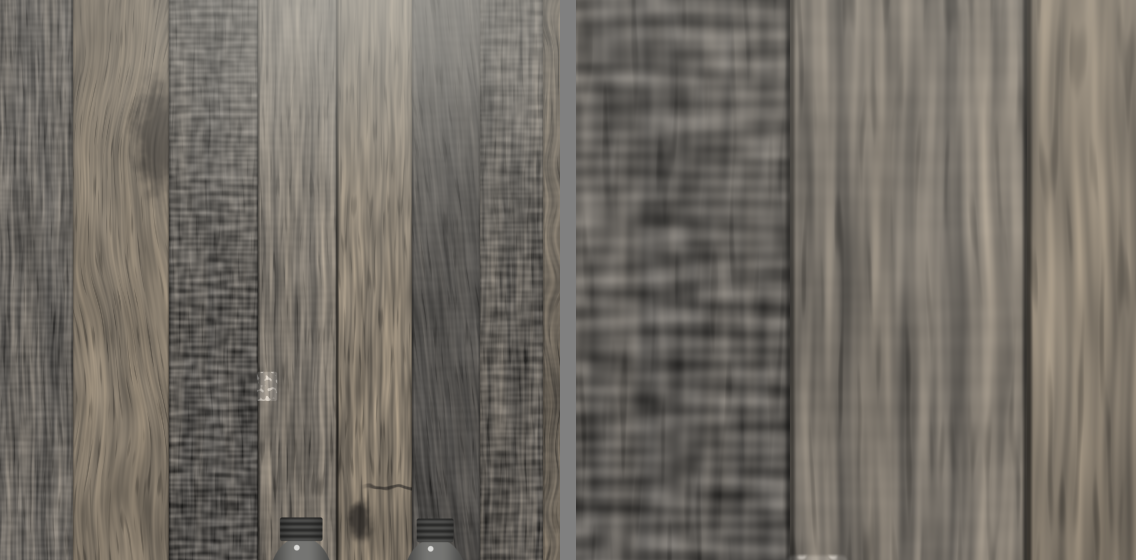
Left, the full canvas; right, a detail of the centre.
Reproduce this texture procedurally as a three.js fragment shader.

```glsl
// Eight weathered upright planks of uneven width under a pale glow from above.
// Each plank picks its tone, warmth and cut by mask; stretched gradient noise
// draws the fibres, and two knots, a small film and two bottle tops lie on them.
varying vec2 vUv;

// Per-plank values, left to right: A holds the first four, B the rest
const vec4 LEFT_A = vec4(0.0, 0.130, 0.302, 0.461);
const vec4 LEFT_B = vec4(0.602, 0.736, 0.857, 0.970);
const vec4 RIGHT_B = vec4(0.736, 0.857, 0.970, 1.1);
const vec4 TONE_A = vec4(0.385, 0.475, 0.335, 0.455);
const vec4 TONE_B = vec4(0.485, 0.315, 0.350, 0.400);
const vec4 WARM_A = vec4(0.15, 0.80, 0.12, 0.45);
const vec4 WARM_B = vec4(0.80, 0.05, 0.22, 0.70);
const vec4 FIBRE_A = vec4(0.32, 0.14, 0.17, 0.25);
const vec4 FIBRE_B = vec4(0.23, 0.20, 0.28, 0.24);
const vec4 SAW_A = vec4(0.10, 0.0, 0.42, 0.03);
const vec4 SAW_B = vec4(0.0, 0.04, 0.26, 0.05);
const vec4 SEAM_A = vec4(0.0, 0.25, 0.35, 0.50);
const vec4 SEAM_B = vec4(0.65, 0.35, 0.20, 0.25);

const vec3 GREY_TINT = vec3(1.0, 0.975, 0.945);
const vec3 WARM_TINT = vec3(1.06, 0.96, 0.82);
const vec3 KNOT_COLOR = vec3(0.20, 0.185, 0.17);
const vec3 GLOW_COLOR = vec3(0.73, 0.72, 0.69);
const vec3 CAP_COLOR = vec3(0.25, 0.25, 0.245);
const vec3 GLASS_COLOR = vec3(0.46, 0.46, 0.45);
const vec2 BIG_KNOT = vec2(0.282, 0.755);
const vec2 SMALL_KNOT = vec2(0.643, 0.070);
const vec2 FILM = vec2(0.477, 0.310);
const float EDGE = 0.0015;

vec2 gradient(vec2 cell) {
  float angle = 6.2832 * fract(sin(dot(cell, vec2(127.1, 311.7))) * 43758.5);
  return vec2(cos(angle), sin(angle));
}

// Gradient noise, about -1 to 1
float noise(vec2 p) {
  vec2 i = floor(p), f = fract(p);
  vec2 w = f * f * f * (f * (f * 6.0 - 15.0) + 10.0);
  vec2 e = vec2(1.0, 0.0);
  float low = mix(dot(gradient(i), f), dot(gradient(i + e), f - e), w.x);
  float high = mix(dot(gradient(i + e.yx), f - e.yx), dot(gradient(i + 1.0), f - 1.0), w.x);
  return 1.5 * mix(low, high, w.y);
}

float fbm(vec2 p) {
  float sum = 0.0, gain = 0.6;
  for (int i = 0; i < 3; i++) {
    sum += gain * noise(p);
    p = p * 2.03 + 17.3;
    gain *= 0.5;
  }
  return sum;
}

float boxDistance(vec2 p, vec2 halfSize, float radius) {
  vec2 q = abs(p) - halfSize + radius;
  return length(max(q, 0.0)) + min(max(q.x, q.y), 0.0) - radius;
}

float fill(float d) { return 1.0 - smoothstep(-EDGE, EDGE, d); }

float knot(vec2 p, vec2 radii) {
  float r = length(p / radii) + 0.35 * fbm(p * 28.0);
  return 1.0 - smoothstep(0.35, 1.15, r);
}

// Ridged cap over a rounded shoulder
vec3 addBottle(vec3 color, vec2 p, float capHalf) {
  float shoulder = (length((p + vec2(0.0, 0.032)) / vec2(0.056, 0.073)) - 1.0) * 0.06;
  float shade = 1.0 - 0.35 * smoothstep(0.01, 0.055, abs(p.x));
  vec3 glass = GLASS_COLOR * shade + 0.4 * fill(length(p - vec2(-0.008, 0.022)) - 0.005);
  color = mix(color, glass, fill(shoulder));
  float ridge = 0.85 + 0.25 * sin(p.y * 560.0);
  float cap = boxDistance(p - vec2(0.0, 0.055), vec2(capHalf, 0.021), 0.004);
  return mix(color, CAP_COLOR * ridge * shade * 1.1, fill(cap));
}

void main() {
  vec2 p = vUv;
  // Plank under this point
  vec4 inA = step(LEFT_A, vec4(p.x)) - step(vec4(LEFT_A.yzw, LEFT_B.x), vec4(p.x));
  vec4 inB = step(LEFT_B, vec4(p.x)) - step(RIGHT_B, vec4(p.x));
  float id = dot(inA, vec4(0.0, 1.0, 2.0, 3.0)) + dot(inB, vec4(4.0, 5.0, 6.0, 7.0));
  float tone = dot(TONE_A, inA) + dot(TONE_B, inB);
  float warm = dot(WARM_A, inA) + dot(WARM_B, inB);
  float fibre = dot(FIBRE_A, inA) + dot(FIBRE_B, inB);
  float saw = dot(SAW_A, inA) + dot(SAW_B, inB);

  // Bend the grain around the large knot, slant or ripple it elsewhere
  vec2 g = p + vec2(0.0, id * 7.3);
  vec2 away = (p - BIG_KNOT + vec2(0.0, 0.08)) / vec2(0.13, 0.24);
  g.x += inA.y * (0.075 * exp(-dot(away, away)) + 0.018 * noise(p * vec2(9.0, 5.0)));
  g.x += inB.y * 0.10 * p.y + inB.w * 0.022 * noise(p * vec2(12.0, 9.0));
  g.x += 0.003 * noise(g * vec2(10.0, 7.0));

  // Broad bands, fibres, pores and cross-cut saw marks
  float bands = fbm(g * vec2(30.0, 1.6));
  float fibres = noise(g * vec2(105.0, 4.0)) + 0.8 * noise(g * vec2(205.0, 11.0));
  float pores = smoothstep(0.25, 0.8, noise(g * vec2(170.0, 15.0) + 41.0));
  float cuts = noise(g * vec2(14.0, 125.0)) + 0.7 * noise(g * vec2(75.0, 48.0));
  float stain = fbm(g * vec2(9.0, 6.0) + 5.0);
  float light = 1.0 + 0.20 * bands + fibre * fibres - 0.22 * pores + saw * cuts + 0.18 * stain;
  warm += 0.35 * fibres * fibre + 0.2 * bands;
  vec3 color = tone * max(light, 0.3) * mix(GREY_TINT, WARM_TINT, clamp(warm, 0.0, 1.0));

  // Knots and the split above the small one
  float dark = inA.y * 0.72 * knot(p - BIG_KNOT, vec2(0.050, 0.120));
  dark = max(dark, inB.x * 0.9 * knot(p - SMALL_KNOT, vec2(0.024, 0.042)));
  float split = abs(p.y - 0.130 - 0.006 * noise(p * 40.0));
  dark = max(dark, inB.x * 0.75 * (1.0 - smoothstep(0.001, 0.005, split)) * smoothstep(0.64, 0.67, p.x));
  color = mix(color, KNOT_COLOR * (1.0 + 0.25 * fibres), dark);

  // Seams
  vec4 seams = SEAM_A * (1.0 - smoothstep(0.001, 0.004, abs(p.x - LEFT_A)));
  seams += SEAM_B * (1.0 - smoothstep(0.001, 0.004, abs(p.x - LEFT_B)));
  color *= 1.0 - dot(seams, vec4(1.0));

  // Glow from the top, then the film and bottles in front
  vec2 toGlow = (p - vec2(0.66, 1.06)) / vec2(0.42, 0.36);
  color = mix(color, GLOW_COLOR, 0.10 * p.y + 0.58 * exp(-dot(toGlow, toGlow)));
  float film = fill(boxDistance(p - FILM, vec2(0.018, 0.026), 0.004));
  color += film * (0.10 + 0.22 * smoothstep(0.1, 0.6, noise(p * 110.0)));
  for (int i = 0; i < 2; i++) {
    float k = float(i);
    color = addBottle(color, p - vec2(0.538 + 0.239 * k, -0.002 * k), 0.038 - 0.005 * k);
  }
  gl_FragColor = vec4(clamp(color, 0.0, 1.0), 1.0);
}
```
